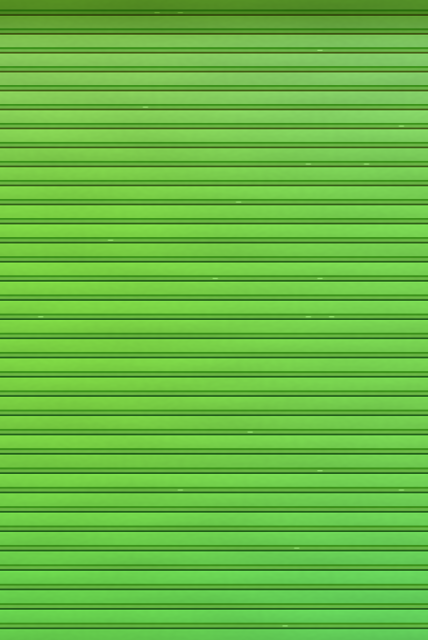
Give the GLSL for this texture, as a WebGL 2 fragment shader.

```glsl
#version 300 es
precision highp float;

uniform vec2 u_resolution;
out vec4 fragColor;

// Slat layout, in canvas heights measured down from the top edge
const float FIRST_SEAM = 0.0234;
const float PITCH = 0.02946;
const float PITCH_GROWTH = 0.0000153;

// Slat profile, in fractions of one slat
const float GROOVE_POS = 0.755;
const float GROOVE_HALF = 0.047;
const float LIP_POS = 0.875;
const float LIP_HALF = 0.105;
const float SEAM_HALF = 0.044;
const float GLINT_POS = 0.085;
const float GLINT_HALF = 0.025;

// Paint
const vec3 FACE_TOP = vec3(0.52, 0.79, 0.36);
const vec3 FACE_MID = vec3(0.475, 0.815, 0.27);
const vec3 FACE_LOW = vec3(0.39, 0.80, 0.31);
const vec3 FACE_COOL = vec3(-0.015, 0.0, 0.055);
const vec3 GROOVE = vec3(0.23, 0.57, 0.10);
const vec3 LIP = vec3(0.40, 0.69, 0.25);
const vec3 SEAM_TOP = vec3(0.27, 0.36, 0.08);
const vec3 SEAM_LOW = vec3(0.13, 0.37, 0.10);
const vec3 SHADE = vec3(0.64, 0.71, 0.38);

// Wear
const float SLAT_VARIATION = 0.022;
const float MOTTLE = 0.035;
const float CHIP_CELLS = 55.0;
const float CHIP_CHANCE = 0.018;

float hash(vec2 p) {
    vec3 q = fract(p.xyx * vec3(0.1031, 0.1030, 0.0973));
    q += dot(q, q.yzx + 33.33);
    return fract((q.x + q.y) * q.z);
}

vec2 gradientAt(vec2 cell) {
    float angle = 6.2832 * hash(cell);
    return vec2(cos(angle), sin(angle));
}

float gradientNoise(vec2 p) {
    vec2 i = floor(p), f = p - i;
    vec2 w = f * f * f * (f * (f * 6.0 - 15.0) + 10.0);
    vec2 e = vec2(1.0, 0.0);
    float a = dot(gradientAt(i), f);
    float b = dot(gradientAt(i + e.xy), f - e.xy);
    float c = dot(gradientAt(i + e.yx), f - e.yx);
    float d = dot(gradientAt(i + e.xx), f - e.xx);
    return mix(mix(a, b, w.x), mix(c, d, w.x), w.y);
}

// Slat count down to a depth, with the pitch widening slowly
float slatCoord(float depth) {
    float root = sqrt(PITCH * PITCH + 4.0 * PITCH_GROWTH * (depth - FIRST_SEAM));
    return (root - PITCH) / (2.0 * PITCH_GROWTH);
}

// Area-filtered horizontal stripe that wraps around the slat
float stripe(float t, float center, float halfWidth, float pixel) {
    float d = t - center;
    d = abs(d - round(d));
    float cover = min(d + 0.5 * pixel, halfWidth) - max(d - 0.5 * pixel, -halfWidth);
    return clamp(cover / pixel, 0.0, 1.0);
}

void main() {
    vec2 uv = gl_FragCoord.xy / u_resolution;
    vec2 p = gl_FragCoord.xy / u_resolution.y;
    float depth = 1.0 - uv.y;
    float k = slatCoord(depth);
    float pixel = slatCoord(depth + 1.0 / u_resolution.y) - k;
    float slat = floor(k);
    float t = k - slat;

    // Painted face, shifting in hue down and across the shutter
    vec3 face = mix(FACE_TOP, FACE_MID, smoothstep(0.10, 0.36, depth));
    face = mix(face, FACE_LOW, smoothstep(0.62, 1.0, depth));
    face += FACE_COOL * (smoothstep(0.1, 1.0, uv.x) - 0.2);
    face *= 1.0 + SLAT_VARIATION * (2.0 * hash(vec2(slat, 7.0)) - 1.0);
    face *= 1.025 - 0.05 * smoothstep(0.1, 0.7, t);

    // Rolled profile: glint, lip, groove, then the dark seam
    vec3 seam = mix(SEAM_TOP, SEAM_LOW, smoothstep(0.05, 0.55, depth));
    float ridge = stripe(t, 0.875, 0.022, pixel);
    vec3 color = mix(face, face * 1.06, stripe(t, GLINT_POS, GLINT_HALF, pixel));
    color = mix(color, LIP, stripe(t, LIP_POS, LIP_HALF, pixel));
    color = mix(color, face, 0.55 * ridge);
    color = mix(color, GROOVE, stripe(t, GROOVE_POS, GROOVE_HALF, pixel));
    color = mix(color, seam, stripe(t, 0.0, SEAM_HALF, pixel));

    // Streaked mottling and sparse pale chips on the lips
    float streaks = gradientNoise(vec2(p.x * 7.0, k * 0.8));
    float grain = gradientNoise(p * vec2(90.0, 180.0));
    color *= 1.0 + MOTTLE * (streaks + 0.6 * grain);
    float chipX = p.x * CHIP_CELLS;
    vec2 chipCell = vec2(floor(chipX), slat);
    float chip = step(1.0 - CHIP_CHANCE, hash(chipCell + 19.0));
    chip *= 1.0 - smoothstep(0.12, 0.32, abs(fract(chipX) - 0.5));
    color += 0.16 * chip * stripe(t, LIP_POS, 0.035, pixel);

    // Shadow from the housing above
    color *= mix(SHADE, vec3(1.0), smoothstep(0.005, 0.085, depth));
    fragColor = vec4(clamp(color, 0.0, 1.0), 1.0);
}
```
